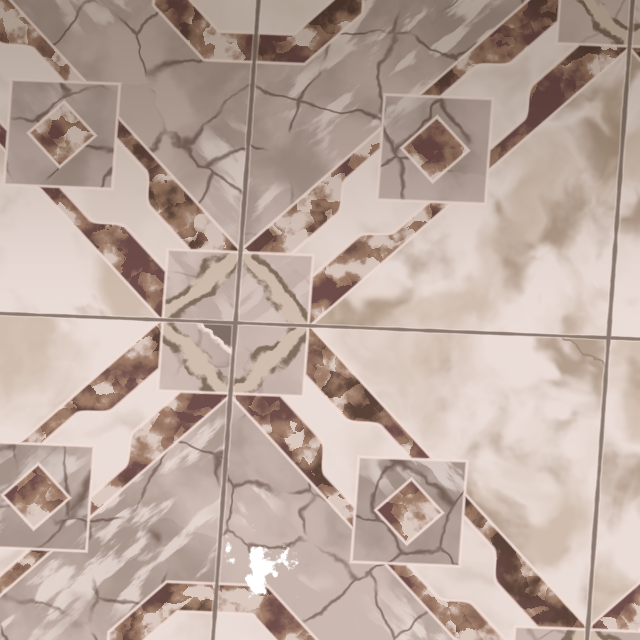
Write a WebGL 1 fragment shader that draws this pattern.

```glsl
precision highp float;
// Glazed marble floor tiles: mirrored squares whose inlaid diagonal bands meet in crosses.
// Each tile is cut into regions by distance functions, filled with noise-based stone,
// then outlined, grouted, worn and lit from below.
uniform vec2 u_resolution;

// Layout: a grout junction and the two tile edges, in canvas units
const vec2 JUNCTION = vec2(0.368, 0.4955);
const vec2 EDGE_U = vec2(0.583, -0.0234);
const vec2 EDGE_V = vec2(0.0404, 0.566);
// Shapes, in tile units
const float BAND = 0.2;
const float CORNER_BOX = 0.195;
const float CENTRE_BOX = 0.145;
const float DIAMOND = 0.09;
const float OUTLINE = 0.0038;
const float GROUT = 0.0052;
// Colours
const vec3 CREAM = vec3(0.90, 0.85, 0.825);
const vec3 SAND = vec3(0.80, 0.73, 0.67);
const vec3 SMUDGE = vec3(0.62, 0.53, 0.45);
const vec3 TAUPE = vec3(0.64, 0.57, 0.53);
const vec3 PALE_TAUPE = vec3(0.79, 0.72, 0.69);
const vec3 UMBER = vec3(0.35, 0.26, 0.22);
const vec3 MAROON = vec3(0.43, 0.30, 0.29);
const vec3 RUST = vec3(0.61, 0.48, 0.40);
const vec3 LINE = vec3(0.93, 0.86, 0.83);
const vec3 GROUT_COLOR = vec3(0.49, 0.43, 0.39);

float hash(vec2 p) {
  vec3 q = fract(p.xyx * 0.1031);
  q += dot(q, q.yzx + 33.33);
  return fract((q.x + q.y) * q.z);
}

float noise(vec2 p) {
  vec2 i = floor(p), f = fract(p);
  f = f * f * (3.0 - 2.0 * f);
  return mix(mix(hash(i), hash(i + vec2(1, 0)), f.x),
             mix(hash(i + vec2(0, 1)), hash(i + vec2(1, 1)), f.x), f.y);
}

float fbm(vec2 p) {
  float sum = 0.0, amp = 0.52;
  for (int i = 0; i < 5; i++) {
    sum += amp * noise(p);
    p = mat2(1.6, 1.2, -1.2, 1.6) * p + 7.3;
    amp *= 0.5;
  }
  return sum;
}

// x: gap to the nearest cell border, y: random value of the cell
vec2 shards(vec2 p) {
  vec2 cell = floor(p);
  float near = 9.0, second = 9.0, id = 0.0;
  for (int j = -1; j <= 1; j++) for (int i = -1; i <= 1; i++) {
    vec2 c = cell + vec2(i, j);
    float d = length(c + vec2(hash(c), hash(c + 41.7)) - p);
    if (d < near) { second = near; near = d; id = hash(c + 9.1); }
    else second = min(second, d);
  }
  return vec2(second - near, id);
}

float vein(float n, float width) { return 1.0 - smoothstep(0.0, width, abs(n - 0.5)); }

vec3 creamMarble(vec2 p) {
  vec2 warped = p + 0.35 * vec2(fbm(p * 3.0), fbm(p * 3.0 + 20.0));
  vec3 col = mix(SAND, CREAM, smoothstep(0.27, 0.53, fbm(warped * 3.2)));
  float smoke = vein(fbm(warped * 2.6 + 5.0), 0.1) * smoothstep(0.4, 0.7, fbm(p * 5.0 + 3.0));
  return mix(col, SMUDGE, 0.75 * smoke);
}

vec3 taupeMarble(vec2 p) {
  vec2 warped = p + 0.12 * vec2(fbm(p * 6.0), fbm(p * 6.0 + 31.0));
  vec2 shard = shards(warped * 5.0);
  vec3 col = mix(TAUPE, PALE_TAUPE, smoothstep(0.3, 0.68, fbm(warped * 5.0)) * 0.75 + 0.25 * shard.y);
  float streak = fbm(vec2(p.x + p.y, p.y - p.x) * vec2(6.0, 20.0));
  col = mix(col, CREAM, 0.8 * smoothstep(0.5, 0.65, streak) * smoothstep(0.42, 0.6, fbm(p * 3.5 + 8.0)));
  float crack = (1.0 - smoothstep(0.0, 0.07, shard.x)) * smoothstep(0.35, 0.6, fbm(p * 7.0 + 2.0));
  return mix(col, UMBER, 0.6 * crack);
}

vec3 darkBreccia(vec2 p) {
  vec2 shard = shards(p * 22.0 + 2.0 * fbm(p * 14.0));
  float tone = 0.75 * fbm(p * 15.0) + 0.25 * shard.y;
  vec3 deep = mix(UMBER, MAROON, smoothstep(0.35, 0.6, fbm(p * 5.0 + 4.0)));
  vec3 col = mix(deep, RUST, smoothstep(0.34, 0.54, tone));
  return mix(col, CREAM, 0.8 * smoothstep(0.53, 0.66, tone));
}

float octagon(vec2 p, float side, float cut) {
  return max(max(p.x, p.y) - side, (p.x + p.y - cut) * 0.7071);
}

void main() {
  vec2 canvas = gl_FragCoord.xy / u_resolution;
  vec2 d = canvas - JUNCTION;
  vec2 uv = vec2(d.x * EDGE_V.y - d.y * EDGE_V.x, EDGE_U.x * d.y - EDGE_U.y * d.x)
          / (EDGE_U.x * EDGE_V.y - EDGE_U.y * EDGE_V.x);
  float aa = 1.2 / (min(u_resolution.x, u_resolution.y) * EDGE_U.x);
  vec2 tile = floor(uv);
  vec2 q = abs(mod(uv + 1.0, 2.0) - 1.0);
  vec2 grain = q + 13.0 * vec2(hash(tile + 60.0), hash(tile + 83.0));

  // Regions of one tile
  float across = q.x - q.y, along = 0.5 * (q.x + q.y);
  float fromEnd = min(along, 1.0 - along);
  float band = (abs(across) - BAND) * 0.7071;
  float channel = (abs(across) - mix(0.06, 0.14, smoothstep(0.28, 0.34, fromEnd))) * 0.6;
  vec2 corner = along < 0.5 ? q : 1.0 - q;
  float cornerBox = max(corner.x, corner.y) - CORNER_BOX;
  vec2 mid = abs(q - 0.5);
  float centreBox = max(mid.x, mid.y) - CENTRE_BOX;
  float diamond = (mid.x + mid.y - DIAMOND) * 0.7071;
  vec2 rim = vec2(q.x, 1.0 - q.y);
  float outerOct = octagon(rim, 0.28, 0.415), innerOct = octagon(rim, 0.2, 0.3);

  // Stone fill and the distance to the nearest inlay line
  vec3 cream = creamMarble(grain), taupe = taupeMarble(grain), dark = darkBreccia(grain);
  vec3 plain = mix(cream, CREAM, 0.7);
  vec3 col = mix(cream, taupe, smoothstep(-aa, aa, -across));
  col = mix(dark, col, smoothstep(-aa, aa, min(band, outerOct)));
  col = mix(plain, col, smoothstep(-aa, aa, min(channel, innerOct)));
  float edge = min(min(abs(band), abs(channel)), min(abs(outerOct), abs(innerOct)));
  if (cornerBox < 0.0) {
    float wave = corner.x + corner.y - 0.2 + 0.09 * (fbm(grain * 14.0) - 0.5);
    float border = 1.0 - smoothstep(0.004, 0.016, abs(abs(wave) - 0.035));
    col = mix(mix(taupe, PALE_TAUPE, 0.6), SAND, 1.0 - smoothstep(0.03, 0.04, abs(wave)));
    col = mix(col, SMUDGE * 0.8, border * smoothstep(0.3, 0.55, fbm(grain * 22.0)));
    edge = 1.0;
  }
  if (centreBox < 0.0) {
    col = mix(dark, taupe * 0.96, smoothstep(-aa, aa, diamond));
    edge = abs(diamond);
  }
  edge = min(edge, min(abs(cornerBox), abs(centreBox)));
  col = mix(col, LINE, 0.9 * (1.0 - smoothstep(OUTLINE - aa, OUTLINE + aa, edge)));

  // Wear: one broken corner and one hairline crack
  float ragged = 0.5 * (fbm(uv * 30.0) - 0.5);
  float chip = q.x / 0.1 + q.y / 0.085 - 1.0 + ragged;
  float chipped = step(tile.x + tile.y, -1.5) * step(-1.5, tile.x) * step(-1.5, tile.y);
  col = mix(col, LINE, chipped * (1.0 - smoothstep(0.1, 0.25, chip)));
  col = mix(col, GROUT_COLOR, chipped * (1.0 - smoothstep(-0.05, 0.05, chip)));
  float hairline = abs((1.0 - q.x) / 0.12 + q.y / 0.08 - 1.0 + ragged);
  col = mix(col, SMUDGE, (1.0 - smoothstep(0.0, 0.1, hairline)) * step(length(tile - vec2(0, -1)), 0.1));

  // Grout with pale tile rims; the level joints are finer
  vec2 seam = abs(uv - floor(uv + 0.5)) * vec2(1.0, 1.25);
  float joint = min(seam.x, seam.y) + 0.004 * (fbm(uv * 25.0) - 0.5);
  col = mix(col, LINE, 0.5 * (1.0 - smoothstep(0.007, 0.012, joint)));
  col = mix(col, GROUT_COLOR, 0.9 * (1.0 - smoothstep(GROUT - aa, GROUT + aa, joint)));

  // Light fades toward the top; a ragged gloss sits low down
  col *= mix(vec3(1.02, 1.015, 1.02), vec3(0.79, 0.77, 0.745), smoothstep(0.48, 1.02, canvas.y));
  float gloss = length((canvas - vec2(0.4, 0.115)) / vec2(0.045, 0.04)) + 3.0 * (fbm(canvas * 45.0) - 0.5);
  col = mix(col, vec3(1.0), 1.0 - smoothstep(0.45, 0.75, gloss));
  gl_FragColor = vec4(col, 1.0);
}
```
